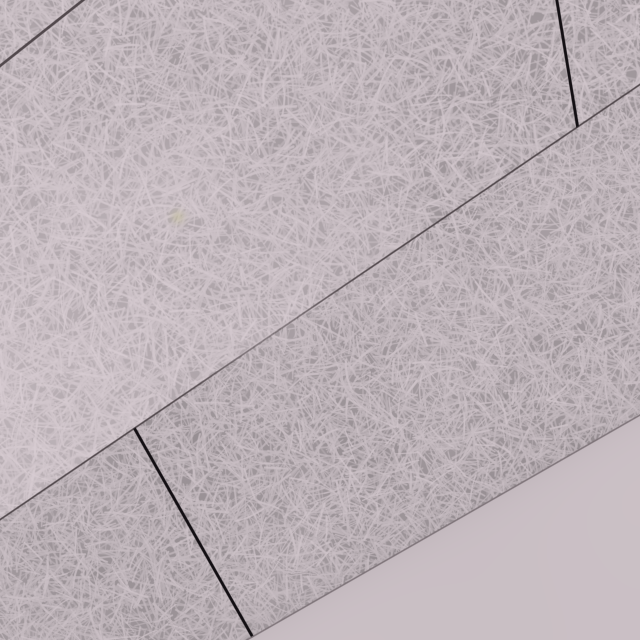
A WebGL 2 fragment shader for this texture:

```glsl
#version 300 es
precision highp float;
// Pale fibre-board panels with dark slanted joints above a smooth plain wall.

uniform vec2 u_resolution;
out vec4 fragColor;

// Joint end points
const vec2 SEAM_A = vec2(0.0, 0.188), SEAM_B = vec2(1.0, 0.868);
const vec2 EDGE_A = vec2(0.3945, 0.005), EDGE_B = vec2(1.0, 0.3515);
const vec2 CORNER_A = vec2(0.0, 0.897), CORNER_B = vec2(0.130, 1.0);
const vec2 RIGHT_A = vec2(0.9025, 0.802), RIGHT_B = vec2(0.870, 1.0);
const vec2 LEFT_A = vec2(0.3945, 0.005), LEFT_B = vec2(0.211, 0.329);

// Half widths of the joints
const float SEAM_WIDTH = 0.0013;
const float CORNER_WIDTH = 0.0021;
const float JOINT_WIDTH = 0.0023;
const float EDGE_WIDTH = 0.0012;

// Fibre settings
const int LAYERS = 12;
const float CELL = 0.031;
const float FIBRE_WIDTH = 0.0014;
const float FIBRE_SOFTNESS = 0.0015;
const float GAP_DEPTH = -0.135;

// Colours
const vec3 TINT = vec3(1.026, 0.972, 1.0);
const vec3 JOINT_DARK = vec3(0.075, 0.06, 0.075);
const vec3 SEAM_DARK = vec3(0.27, 0.235, 0.25);
const vec3 EDGE_DARK = vec3(0.46, 0.42, 0.44);
const vec3 STAIN = vec3(0.77, 0.75, 0.60);
const vec2 STAIN_POS = vec2(0.278, 0.661);
const vec2 GLOW_POS = vec2(0.08, 0.43);

float hash(vec2 p) {
    return fract(sin(dot(p, vec2(127.1, 311.7))) * 43758.5453);
}

float noise(vec2 p) {
    vec2 i = floor(p), f = fract(p);
    f = f * f * (3.0 - 2.0 * f);
    return mix(mix(hash(i), hash(i + vec2(1, 0)), f.x),
               mix(hash(i + vec2(0, 1)), hash(i + vec2(1, 1)), f.x), f.y);
}

mat2 rotation(float a) {
    float c = cos(a), s = sin(a);
    return mat2(c, s, -s, c);
}

// Signed distance to the line a-b, positive on its left side
float sideOf(vec2 p, vec2 a, vec2 b) {
    vec2 d = normalize(b - a), q = p - a;
    return d.x * q.y - d.y * q.x;
}

float stroke(float dist, float halfWidth, float px) {
    return 1.0 - smoothstep(halfWidth - 0.8 * px, halfWidth + 0.8 * px, abs(dist));
}

// Relief of stacked, slightly bent fibres; negative in the gaps
float fibres(vec2 p, float px) {
    float relief = GAP_DEPTH;
    float soft = max(FIBRE_SOFTNESS, 0.7 * px);
    for (int k = 0; k < LAYERS; k++) {
        float layer = float(k);
        vec2 q = rotation(layer * 1.37) * p / CELL + layer * 17.3;
        vec2 base = floor(q);
        for (int j = -1; j <= 1; j++)
        for (int i = -1; i <= 1; i++) {
            vec2 id = base + vec2(i, j);
            float r = hash(id), s = hash(id + 41.7), t = hash(id + 83.1);
            vec2 v = rotation(6.2832 * t) * (q - id - vec2(r, s)) * CELL;
            float halfLength = CELL * mix(0.45, 0.96, fract(r * 7.0 + s));
            v.y += (s - 0.5) * 10.0 * v.x * v.x;
            float d = length(vec2(max(abs(v.x) - halfLength, 0.0), v.y));
            float width = FIBRE_WIDTH * mix(0.6, 1.35, fract(t * 5.0 + r));
            float cover = 1.0 - smoothstep(width - soft, width + soft, d);
            float tone = mix(-0.05, 0.02, layer / float(LAYERS - 1)) + 0.05 * (r - 0.4);
            relief = mix(relief, tone, 0.8 * cover);
        }
    }
    return relief + 0.022;
}

void main() {
    vec2 uv = gl_FragCoord.xy / u_resolution;
    float px = 1.0 / min(u_resolution.x, u_resolution.y);

    float seam = sideOf(uv, SEAM_A, SEAM_B);
    float edge = sideOf(uv, EDGE_A, EDGE_B);
    float corner = sideOf(uv, CORNER_A, CORNER_B);
    float right = sideOf(uv, RIGHT_A, RIGHT_B);
    float left = sideOf(uv, LEFT_A, LEFT_B);
    float upper = smoothstep(-px, px, seam);
    float board = smoothstep(-px, px, edge);

    // Broad light on the two rows of panels
    float glow = exp(-dot(uv - GLOW_POS, uv - GLOW_POS) * 5.0);
    float upperLight = 0.738 + 0.045 * glow - 0.008 * uv.x;
    float lowerLight = 0.716 + 0.012 * smoothstep(0.1, 0.7, uv.x)
                     - 0.035 * exp(-max(edge, 0.0) * 28.0);
    float light = mix(lowerLight, upperLight, upper);

    // Each panel carries its own fibres
    float panel = seam > 0.0 ? 1.0 + step(0.0, corner) + 2.0 * step(right, 0.0)
                             : 5.0 + step(0.0, left);
    float scale = seam > 0.0 ? 1.0 : 1.12;
    float patches = noise(uv * 7.0) * 0.6 + noise(uv * 19.0 + 5.0) * 0.4;
    float contrast = mix(0.75, 1.25, patches) * (1.0 - 0.35 * glow * upper);
    light += fibres(uv * scale + panel * 3.7, px) * contrast + 0.03 * (0.5 - patches);
    vec3 color = light * TINT;
    color = mix(color, STAIN, 0.5 * exp(-dot(uv - STAIN_POS, uv - STAIN_POS) * 9000.0));

    // Plain wall below the boards
    float wallLight = 0.772 - 0.025 * exp(min(edge, 0.0) * 45.0) + 0.01 * (noise(uv * 4.0) - 0.5);
    color = mix(wallLight * TINT, color, board);

    // Joints and the shadowed lower edge
    float fade = 1.0 - 0.45 * exp(-pow((uv.x - 0.42) / 0.09, 2.0));
    color = mix(color, SEAM_DARK, 0.88 * fade * stroke(seam, SEAM_WIDTH, px));
    color = mix(color, SEAM_DARK, 0.9 * stroke(corner, CORNER_WIDTH, px));
    color = mix(color, JOINT_DARK, upper * stroke(right, JOINT_WIDTH, px));
    color = mix(color, JOINT_DARK, (1.0 - upper) * board * stroke(left, JOINT_WIDTH, px));
    color = mix(color, EDGE_DARK, 0.85 * stroke(edge, EDGE_WIDTH, px));

    fragColor = vec4(clamp(color, 0.0, 1.0), 1.0);
}
```
